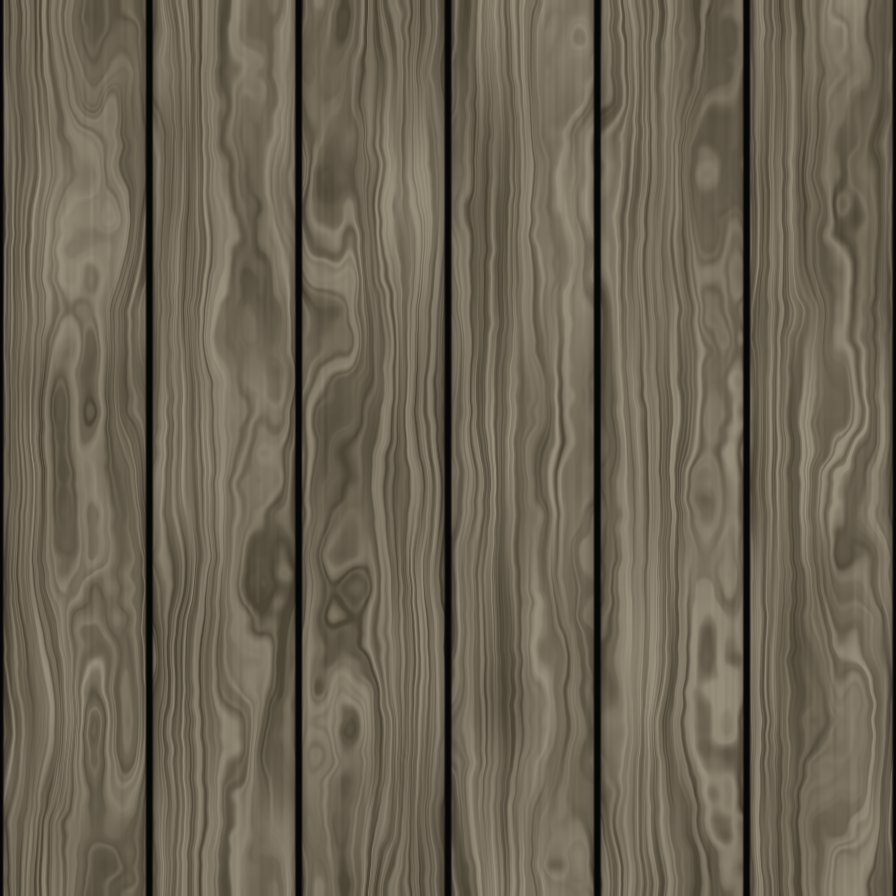
A Shadertoy shader for this texture:

```glsl
// Six upright weathered planks parted by narrow black gaps. The grain is drawn as
// contour bands of a stretched height field: steep slopes give straight lines,
// calm zones give eyes and arches. Noise wraps vertically; gaps hide the sides.

const int PLANKS = 6;
const vec3 DARK_WOOD  = vec3(0.300, 0.270, 0.210);
const vec3 LIGHT_WOOD = vec3(0.585, 0.545, 0.475);
const vec3 GAP_COLOR  = vec3(0.025, 0.025, 0.024);

// Per plank: centre of the calm zone across the board, and strength of the swirls
const float CALM_CENTER[PLANKS] = float[](0.62, 0.76, 0.30, 0.84, 0.86, 0.64);
const float SWIRL[PLANKS] = float[](13.0, 6.0, 10.0, 7.0, 7.5, 8.0);

const float BAND_COUNT = 32.0;     // light and dark bands across one plank
const float CALM_DEPTH = 0.78;     // how far the bands spread in the calm zone
const float GAP_INNER = 0.012;     // gap edge, in plank widths
const float GAP_OUTER = 0.034;
const float BEVEL_WIDTH = 0.075;
const float BEVEL_SHADE = 0.86;
const float RING_CONTRAST = 0.85;
const float FINE_CONTRAST = 0.38;
const float BLOTCH_CONTRAST = 0.30;
const float FIBRE_CONTRAST = 0.16;
const float TAU = 6.2831853;

float hash(ivec3 cell) {
    uvec3 u = uvec3(cell) * uvec3(1597334673u, 3812015801u, 2798796415u);
    uint n = (u.x ^ u.y ^ u.z) * 1597334673u;
    n = (n ^ (n >> 15)) * 2246822519u;
    n ^= n >> 13;
    return float(n & 65535u) / 65535.0;
}

// Value noise from 0 to 1 over p = (across, along); along wraps after rows cells
float noise(vec2 p, int rows, int seed) {
    ivec2 c = ivec2(floor(p));
    vec2 f = fract(p);
    f = f * f * (3.0 - 2.0 * f);
    int y0 = (c.y + rows) % rows;
    int y1 = (y0 + 1) % rows;
    float low  = mix(hash(ivec3(c.x, y0, seed)), hash(ivec3(c.x + 1, y0, seed)), f.x);
    float high = mix(hash(ivec3(c.x, y1, seed)), hash(ivec3(c.x + 1, y1, seed)), f.x);
    return mix(low, high, f.y);
}

// Noise centred on zero, with the given cells across a plank and along it
float ripple(vec2 p, float columns, int rows, int seed) {
    return noise(p * vec2(columns, float(rows)), rows, seed) - 0.5;
}

// Height whose contours are the growth rings
float grainHeight(vec2 p, int plank, int seed) {
    float phase = TAU * (p.x - CALM_CENTER[plank]);
    float slope = p.x - CALM_DEPTH * sin(phase) / TAU;
    float calm = 0.5 + 0.5 * cos(phase);
    float height = BAND_COUNT * slope;
    height += SWIRL[plank] * (0.45 + 0.75 * calm) * ripple(p, 3.2, 5, seed + 1);
    height += 3.6 * ripple(p, 5.0, 11, seed + 2);
    height += (0.8 + 1.6 * calm) * ripple(p, 8.0, 26, seed + 3);
    height += 0.7 * ripple(p, 7.0, 61, seed + 4);
    return height;
}

void mainImage(out vec4 fragColor, in vec2 fragCoord) {
    vec2 uv = fragCoord / iResolution.xy;
    float across = uv.x * float(PLANKS);
    int plank = int(floor(across)) % PLANKS;
    int seed = 20 * plank + 7;
    vec2 p = vec2(fract(across), fract(uv.y));

    // Growth rings, with bands too thin for the canvas faded out
    float height = grainHeight(p, plank, seed);
    float footprint = fwidth(height);
    float ring = noise(vec2(height, p.y * 4.0), 4, seed + 5) - 0.5;
    float fineRing = noise(vec2(height * 2.3, p.y * 6.0), 6, seed + 6) - 0.5;
    ring *= 1.0 - smoothstep(0.9, 2.2, footprint);
    fineRing *= 1.0 - smoothstep(0.45, 1.1, footprint);

    // Weathered blotches and thin fibres
    float blotch = ripple(p, 2.5, 4, seed + 7) + 0.5 * ripple(p, 6.0, 14, seed + 8);
    float fibre = ripple(p, 44.0, 9, seed + 9);

    float tone = 0.5 + RING_CONTRAST * ring + FINE_CONTRAST * fineRing
               + BLOTCH_CONTRAST * blotch + FIBRE_CONTRAST * fibre;
    vec3 color = mix(DARK_WOOD, LIGHT_WOOD, clamp(tone, 0.0, 1.0));

    // Rounded plank edges and the gaps between them
    float edge = min(p.x, 1.0 - p.x);
    color *= mix(BEVEL_SHADE, 1.0, smoothstep(GAP_OUTER, BEVEL_WIDTH, edge));
    color = mix(GAP_COLOR, color, smoothstep(GAP_INNER, GAP_OUTER, edge));
    fragColor = vec4(color, 1.0);
}
```
